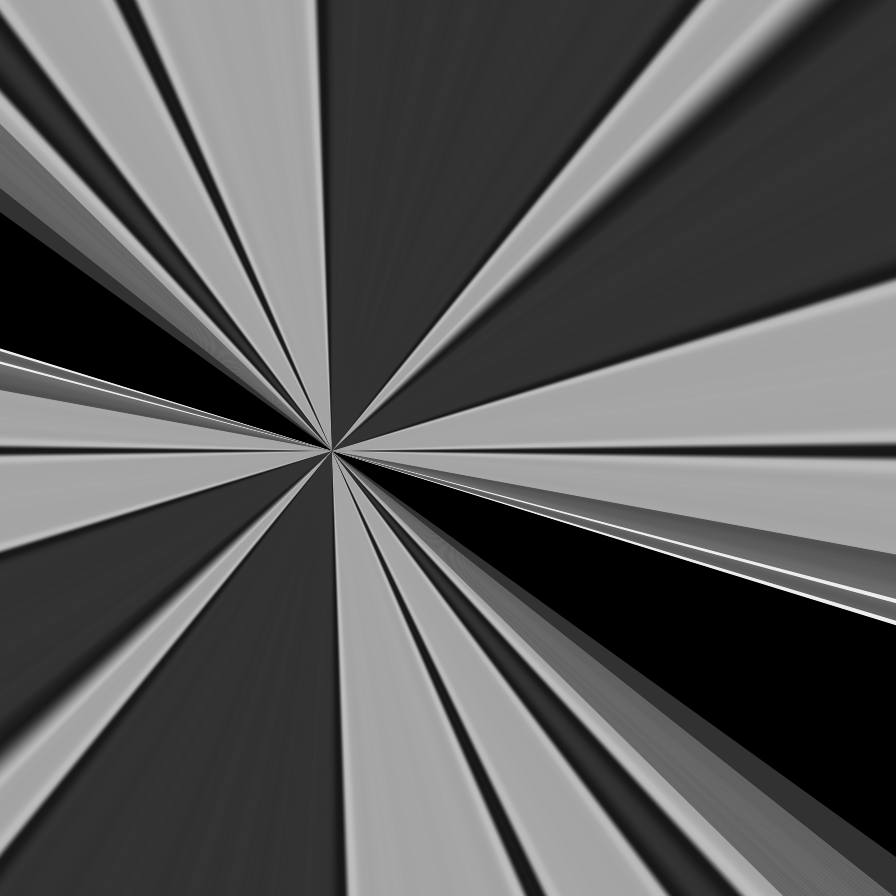
Give the GLSL for this background, as a Shadertoy shader.

```glsl
// Layout: angles are in degrees, counter-clockwise, repeating every half turn
const vec2 HUB = vec2(0.3704, 0.4967);
const float HALF_TURN = 180.0;
const int LIGHT_COUNT = 6;
const vec2 LIGHT_BANDS[LIGHT_COUNT] = vec2[](
    vec2(0.75, 16.9), vec2(43.2, 50.6), vec2(92.0, 113.5),
    vec2(115.7, 127.1), vec2(132.7, 138.0), vec2(167.0, 179.2));
const vec2 COARSE_BAND = vec2(135.4, 141.7);
const vec2 SHADE_BAND = vec2(141.6, 144.3);
const vec2 BLACK_BAND = vec2(144.25, 162.9);
const vec2 FINE_BAND = vec2(162.8, 169.6);
const vec2 OUTER_LINE = vec2(162.83, 163.25);
const vec2 INNER_LINE = vec2(164.9, 165.3);

// Tones
const float DARK = 0.195;
const float LIGHT = 0.645;
const float MIDDLE = 0.42;
const float SHADOW = 0.31;
const float WHITE = 0.93;
const float RIM_GLOW = 0.09;
const float RIM_SHADE = 0.105;

// Edge softness in degrees
const float CRISP = 0.38;
const float SOFT = 1.9;
const float SOFT_ANGLE = 42.0;
const float SOFT_REACH = 4.5;

// Signed angular distance to a band, negative inside
float bandDistance(float angle, vec2 band) {
    float middle = 0.5 * (band.x + band.y);
    float offset = mod(angle - middle + 0.5 * HALF_TURN, HALF_TURN) - 0.5 * HALF_TURN;
    return abs(offset) - 0.5 * (band.y - band.x);
}

float bandMask(float angle, vec2 band, float blur) {
    return 1.0 - smoothstep(-blur, blur, bandDistance(angle, band));
}

float bump(float x) {
    return exp(-x * x);
}

// Layered sines that vary only with angle
float streaks(float angle) {
    float sum = 0.0;
    float frequency = 0.9;
    float weight = 0.5;
    for (int i = 0; i < 4; i++) {
        sum += weight * sin(angle * frequency + 1.7 * sin(angle * frequency * 0.37));
        frequency *= 2.13;
        weight *= 0.65;
    }
    return sum;
}

void mainImage(out vec4 fragColor, in vec2 fragCoord) {
    vec2 ray = (fragCoord - 0.5 * iResolution.xy) / iResolution.y + 0.5 - HUB;
    float radius = length(ray);
    float pixel = 1.0 / iResolution.y;
    float angle = mod(degrees(atan(ray.y, ray.x + 1e-6)), HALF_TURN);
    float blur = 0.6 * degrees(pixel / max(radius, pixel));
    float grain = streaks(angle) * smoothstep(0.0, 0.25, radius);

    // Broad light beams on dark, with one diffuse flank
    float edge = HALF_TURN;
    for (int i = 0; i < LIGHT_COUNT; i++) {
        edge = min(edge, bandDistance(angle, LIGHT_BANDS[i]));
    }
    float flank = 1.0 - smoothstep(0.5, 1.0, abs(angle - SOFT_ANGLE) / SOFT_REACH);
    float softness = mix(CRISP, SOFT, flank);
    float rimWidth = mix(1.0, 2.2, flank);
    float beam = 1.0 - smoothstep(-softness - blur, softness + blur, edge);
    float darkTone = DARK + 0.007 * grain - RIM_SHADE * bump((edge - 0.7 * rimWidth) / rimWidth);
    float lightTone = LIGHT + 0.010 * grain + RIM_GLOW * bump((edge + 0.8 * rimWidth) / (0.7 * rimWidth));
    float tone = mix(darkTone, lightTone, beam);

    // Grey strips beside the black wedge
    float coarseTone = mix(MIDDLE, 0.37, smoothstep(COARSE_BAND.x, COARSE_BAND.y, angle))
        + 0.025 * grain + 0.012 * sin(angle * 23.0);
    tone = mix(tone, coarseTone, bandMask(angle, COARSE_BAND, blur));
    float fineTone = mix(MIDDLE, SHADOW, smoothstep(165.5, FINE_BAND.y, angle))
        - 0.07 * bump((angle - 164.0) / 0.9) + 0.018 * grain;
    tone = mix(tone, fineTone, bandMask(angle, FINE_BAND, blur));
    tone = mix(tone, DARK, bandMask(angle, SHADE_BAND, blur));

    // Black wedge and its thin white lines
    tone = mix(tone, 0.0, bandMask(angle, BLACK_BAND, blur));
    float lines = max(bandMask(angle, OUTER_LINE, blur), bandMask(angle, INNER_LINE, blur));
    tone = mix(tone, WHITE, lines);

    fragColor = vec4(vec3(clamp(tone, 0.0, 1.0)), 1.0);
}
```
